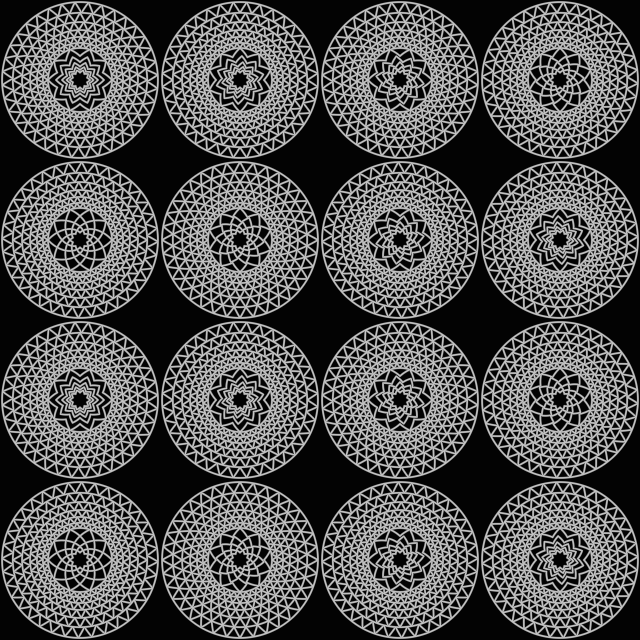
This pattern is drawn by a WebGL 1 fragment shader. Its source:

```glsl
precision highp float;
// Four by four grid of lace rosettes: zigzag rings whose twist drifts from cell to cell.

uniform vec2 u_resolution;

const float TAU = 6.2831853;
const float GRID = 4.0;
const float RIM_RADIUS = 0.487;
const float HUB_RADIUS = 0.2;
const float EYE_RADIUS = 0.047;
const float LINE_HALF_WIDTH = 0.0058;
const int MAX_BANDS = 6;
const vec3 BACKGROUND = vec3(0.01);
const vec3 LINE_COLOUR = vec3(0.76);

float segmentDistance(vec2 p, vec2 a, vec2 b) {
  vec2 ab = b - a;
  float t = clamp(dot(p - a, ab) / dot(ab, ab), 0.0, 1.0);
  return length(p - a - ab * t);
}

// Distance to stacked zigzag rings, in (angle, log radius) space.
// Each band is turned by a further fraction "twist" of one tooth.
float zigzagDistance(vec2 logPolar, float inner, float outer,
                     float bands, float teeth, float twist) {
  float height = log(outer / inner) / bands;
  float toothAngle = TAU / teeth;
  float nearest = 10.0;
  for (int i = 0; i < MAX_BANDS; i++) {
    float band = float(i);
    if (band >= bands) break;
    float turn = logPolar.x / toothAngle + band * twist;
    float x = abs(fract(turn) - 0.5) * toothAngle;
    float y = logPolar.y - log(inner) - band * height;
    float d = segmentDistance(vec2(x, y), vec2(0.0, height),
                              vec2(0.5 * toothAngle, 0.0));
    nearest = min(nearest, d);
  }
  return nearest;
}

// Distance to circles spaced evenly in log radius, both limits included.
float ringDistance(float logRadius, float inner, float outer, float bands) {
  float height = log(outer / inner) / bands;
  float level = (logRadius - log(inner)) / height;
  float ring = clamp(floor(level + 0.5), 0.0, bands);
  return abs(level - ring) * height;
}

float rosetteDistance(vec2 p, float hubTwist, float laceTwist) {
  float radius = max(length(p), 0.001);
  vec2 logPolar = vec2(atan(p.x, p.y), log(radius));
  float lace = zigzagDistance(logPolar, HUB_RADIUS, RIM_RADIUS, 6.0, 36.0, laceTwist);
  float star = zigzagDistance(logPolar, EYE_RADIUS, HUB_RADIUS, 5.0, 10.0, hubTwist);
  float rings = ringDistance(logPolar.y, HUB_RADIUS, RIM_RADIUS, 6.0);
  // Log-polar mapping is conformal, so radius restores true length.
  return radius * min(rings, min(lace, star));
}

void main() {
  float side = min(u_resolution.x, u_resolution.y);
  vec2 grid = gl_FragCoord.xy / side * GRID;
  vec2 cell = floor(grid);
  vec2 p = fract(grid) - 0.5;

  // Twist advances in reading order, starting at the top left.
  float index = cell.x + GRID * (GRID - 1.0 - cell.y);
  float d = rosetteDistance(p, index * 0.125, (index - 1.0) * 0.625);

  float edge = 0.75 * GRID / side;
  float ink = 1.0 - smoothstep(LINE_HALF_WIDTH - edge, LINE_HALF_WIDTH + edge, d);
  gl_FragColor = vec4(mix(BACKGROUND, LINE_COLOUR, ink), 1.0);
}
```
